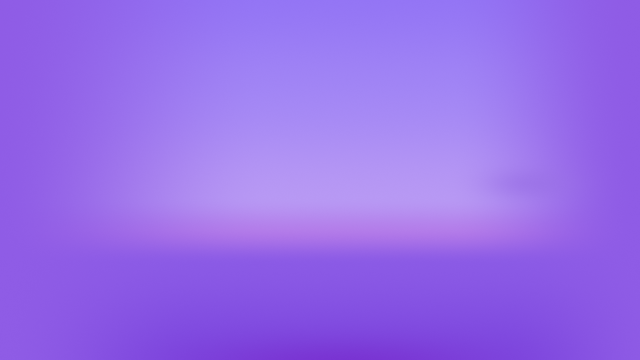
This background is drawn by a WebGL 2 fragment shader. Its source:

```glsl
#version 300 es
precision highp float;
// A soft violet dusk: a pale sky brightens down to a pink horizon band above
// a deeper ground. Vertical gradients are blended toward plain violet sides,
// then soft elliptical glows add a faint smudge and the dark lower rim.
uniform vec2 u_resolution;
out vec4 fragColor;

const vec3 SIDE_VIOLET = vec3(0.56, 0.36, 0.90);
const vec3 SKY_TOP     = vec3(0.575, 0.455, 0.96);
const vec3 SKY_MID     = vec3(0.635, 0.525, 0.96);
const vec3 SKY_LOW     = vec3(0.72, 0.60, 0.955);
const vec3 HORIZON     = vec3(0.70, 0.475, 0.91);
const vec3 GROUND_TOP  = vec3(0.545, 0.355, 0.90);
const vec3 GROUND_LOW  = vec3(0.495, 0.285, 0.875);
const vec3 RIM_DARK    = vec3(0.47, 0.18, 0.81);
const vec3 SMUDGE      = vec3(0.60, 0.44, 0.90);

// Gaussian ellipse, 1 at its centre
float softEllipse(vec2 p, vec2 center, vec2 radius) {
  vec2 d = (p - center) / radius;
  return exp(-dot(d, d));
}

// Small random value for dithering the smooth gradients
float hash(vec2 p) {
  return fract(sin(dot(p, vec2(12.9898, 78.233))) * 43758.5453);
}

// Sky from the top edge down to the horizon
vec3 skyColor(float y) {
  vec3 color = mix(SKY_MID, SKY_TOP, smoothstep(0.70, 1.05, y));
  color = mix(SKY_LOW, color, smoothstep(0.42, 0.78, y));
  return mix(HORIZON, color, smoothstep(0.335, 0.455, y));
}

// Ground from the horizon down to the bottom edge
vec3 groundColor(float y) {
  return mix(GROUND_LOW, GROUND_TOP, smoothstep(0.0, 0.30, y));
}

// Coverage of the central area, with separate left and right falloffs
float sideFade(float x, vec2 left, vec2 right) {
  return smoothstep(left.x, left.y, x) * (1.0 - smoothstep(right.x, right.y, x));
}

void main() {
  vec2 uv = gl_FragCoord.xy / u_resolution;

  // Sky and ground, each fading into the violet sides
  float skyFade = sideFade(uv.x, vec2(-0.02, 0.43), vec2(0.70, 0.99));
  float groundFade = sideFade(uv.x, vec2(0.0, 0.32), vec2(0.78, 1.04));
  vec3 sky = mix(SIDE_VIOLET, skyColor(uv.y), skyFade);
  vec3 ground = mix(SIDE_VIOLET, groundColor(uv.y), groundFade);
  vec3 color = mix(ground, sky, smoothstep(0.265, 0.365, uv.y));

  // Faint smudge above the horizon and dark rim at the bottom
  color = mix(color, SMUDGE, 0.65 * softEllipse(uv, vec2(0.83, 0.49), vec2(0.065, 0.04)));
  color = mix(color, RIM_DARK, 0.85 * softEllipse(uv, vec2(0.53, -0.02), vec2(0.22, 0.075)));

  color += (hash(uv) - 0.5) / 255.0;
  fragColor = vec4(color, 1.0);
}
```
